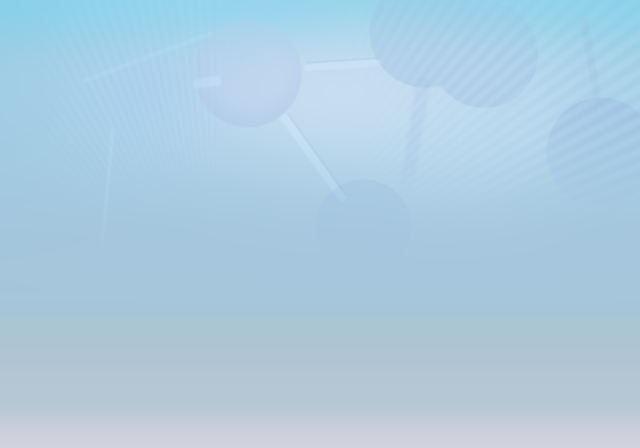
Write a WebGL 1 fragment shader that draws this background.

```glsl
precision highp float;
// Pale blue backdrop: soft glow, fanned light rays, faint discs joined by rods.

uniform vec2 u_resolution;

#define ASPECT 1.43
#define FAN_CENTER vec2(0.485, 0.254)
#define RAY_FREQUENCY 212.0
#define RAY_STRENGTH 0.20
#define GLOW_CENTER vec2(0.765, 0.790)
#define GLOW_SIZE vec2(0.470, 0.190)
#define GLOW_COLOR vec3(0.805, 0.875, 0.945)
#define DISC_COLOR vec3(0.600, 0.730, 0.880)
#define LILAC vec3(0.740, 0.810, 0.930)

// Vertical backdrop, from grey lilac at the bottom to cyan at the top
vec3 backdrop(float y) {
  vec3 c = mix(vec3(0.825, 0.830, 0.870), vec3(0.710, 0.780, 0.830), smoothstep(-0.01, 0.115, y));
  c = mix(c, vec3(0.680, 0.770, 0.825), smoothstep(0.11, 0.24, y));
  c = mix(c, vec3(0.645, 0.775, 0.860), smoothstep(0.23, 0.35, y));
  c = mix(c, vec3(0.620, 0.800, 0.895), smoothstep(0.40, 0.82, y));
  return mix(c, vec3(0.530, 0.815, 0.910), smoothstep(0.82, 1.0, y));
}

float bell(vec2 p, vec2 center, vec2 size) {
  vec2 d = (p - center) / size;
  return exp(-dot(d, d));
}

// Disc that is strongest at its lower rim (fade > 0) or upper rim (fade < 0)
float disc(vec2 p, vec2 center, float radius, float fade) {
  vec2 d = p - center;
  float inside = 1.0 - smoothstep(-0.003, 0.003, length(d) - radius);
  return inside * clamp(0.55 - fade * d.y / radius, 0.0, 1.0);
}

// Straight rod with rounded ends and soft edges
float rod(vec2 p, vec2 a, vec2 b, float halfWidth) {
  vec2 pa = p - a, ba = b - a;
  float along = clamp(dot(pa, ba) / dot(ba, ba), 0.0, 1.0);
  return 1.0 - smoothstep(halfWidth * 0.5, halfWidth * 1.3, length(pa - ba * along));
}

// Rays spreading upward from one point, strongest at the right
float rays(vec2 p) {
  vec2 d = p - FAN_CENTER;
  float wave = 0.5 + 0.5 * sin(atan(d.x, d.y) * RAY_FREQUENCY);
  float height = smoothstep(0.48, 0.74, p.y) * (1.0 - 0.55 * smoothstep(0.85, 1.0, p.y));
  float right = smoothstep(0.62, 1.05, p.x);
  float left = smoothstep(0.02, 0.22, p.x) * (1.0 - smoothstep(0.42, 0.56, p.x));
  return wave * height * (right + 0.5 * left);
}

void main() {
  vec2 p = gl_FragCoord.xy / u_resolution * vec2(ASPECT, 1.0);
  vec3 color = backdrop(p.y);

  // Glows
  color = mix(color, GLOW_COLOR, 0.88 * bell(p, GLOW_CENTER, GLOW_SIZE));
  color = mix(color, vec3(0.750, 0.860, 0.950), 0.40 * bell(p, vec2(1.08, 0.70), vec2(0.26, 0.16)));
  color = mix(color, vec3(0.650, 0.800, 0.935), 0.55 * bell(p, vec2(0.32, 0.79), vec2(0.15, 0.13)));
  color = mix(color, vec3(0.580, 0.840, 0.945), 0.45 * bell(p, vec2(0.50, 1.0), vec2(0.30, 0.07)));

  // Rods
  color = mix(color, DISC_COLOR, 0.22 * rod(p, vec2(0.945, 0.81), vec2(0.905, 0.56), 0.017)
                                      * smoothstep(0.53, 0.70, p.y));
  color = mix(color, DISC_COLOR, 0.28 * rod(p, vec2(1.306, 0.95), vec2(1.334, 0.785), 0.010));
  color += 0.030 * rod(p, vec2(0.634, 0.739), vec2(0.764, 0.560), 0.010);
  color -= 0.022 * rod(p, vec2(0.645, 0.744), vec2(0.772, 0.565), 0.003);
  color += 0.025 * rod(p, vec2(0.687, 0.849), vec2(0.843, 0.860), 0.009);
  color -= 0.025 * rod(p, vec2(0.687, 0.860), vec2(0.843, 0.870), 0.003);
  color += 0.018 * rod(p, vec2(0.252, 0.710), vec2(0.224, 0.400), 0.005) * smoothstep(0.38, 0.60, p.y);
  color += 0.015 * rod(p, vec2(0.190, 0.820), vec2(0.470, 0.925), 0.006);

  // Discs
  color = mix(color, LILAC, 0.65 * disc(p, vec2(0.554, 0.836), 0.120, 0.15));
  color = mix(color, DISC_COLOR, 0.20 * disc(p, vec2(0.554, 0.836), 0.120, 0.60)
                                      * smoothstep(0.06, 0.12, distance(p, vec2(0.554, 0.836))));
  float pair = max(disc(p, vec2(0.951, 0.929), 0.125, 0.25), disc(p, vec2(1.082, 0.879), 0.120, 0.25));
  color = mix(color, DISC_COLOR, 0.48 * pair);
  color = mix(color, DISC_COLOR, 0.55 * disc(p, vec2(1.343, 0.660), 0.122, -0.45));
  color = mix(color, DISC_COLOR, 0.26 * disc(p, vec2(0.812, 0.493), 0.107, -0.55));
  color += 0.030 * rod(p, vec2(0.442, 0.813), vec2(0.485, 0.820), 0.012);

  // Rays over everything
  color = mix(color, vec3(0.800, 0.910, 0.970), RAY_STRENGTH * rays(p));

  gl_FragColor = vec4(color, 1.0);
}
```
